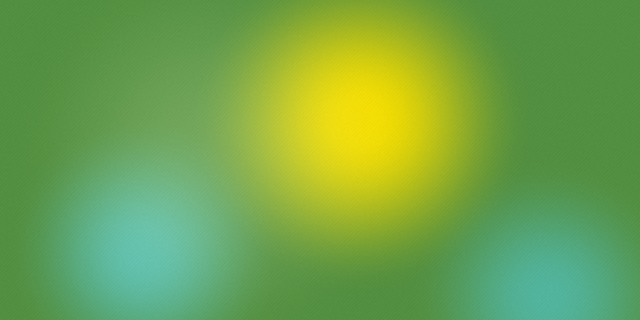
Reproduce this background procedurally as a Shadertoy shader.

```glsl
#define YELLOW_CENTER vec2(1.125, 0.622)
#define YELLOW_RADIUS 0.54
#define LEFT_TEAL_CENTER vec2(0.45, 0.21)
#define RIGHT_TEAL_CENTER vec2(1.71, 0.07)
#define TEAL_RADIUS 0.44
#define SHEEN_CENTER vec2(0.66, 0.52)
#define SHEEN_RADIUS 0.66
#define SHEEN_STRENGTH 0.24
#define HATCH_FREQUENCY 85.0
#define GRAIN_STRENGTH 0.012

const vec3 GREEN = vec3(0.325, 0.560, 0.250);
const vec3 YELLOW = vec3(0.955, 0.865, 0.000);
const vec3 LEFT_TEAL = vec3(0.350, 0.740, 0.675);
const vec3 RIGHT_TEAL = vec3(0.320, 0.705, 0.615);
const vec3 SHEEN = vec3(0.860, 0.960, 0.720);

// Soft disc: one inside the core, zero at the radius
float glow(vec2 p, vec2 center, float core, float radius) {
    return 1.0 - smoothstep(core, radius, length(p - center));
}

vec2 gradientAt(vec2 cell) {
    vec3 h = fract(cell.xyx * vec3(0.1031, 0.1030, 0.0973));
    h += dot(h, h.yzx + 33.33);
    float angle = 6.28318 * fract((h.x + h.y) * h.z);
    return vec2(cos(angle), sin(angle));
}

float gradientNoise(vec2 p) {
    vec2 cell = floor(p);
    vec2 f = p - cell;
    vec2 u = f * f * f * (f * (f * 6.0 - 15.0) + 10.0);
    vec2 e = vec2(1.0, 0.0);
    float a = dot(gradientAt(cell), f);
    float b = dot(gradientAt(cell + e.xy), f - e.xy);
    float c = dot(gradientAt(cell + e.yx), f - e.yx);
    float d = dot(gradientAt(cell + e.xx), f - e.xx);
    return mix(mix(a, b, u.x), mix(c, d, u.x), u.y);
}

// Fine diagonal hatching, broken up by noise
float paperGrain(vec2 p) {
    float wobble = gradientNoise(p * 24.0);
    float hatch = sin(6.28318 * HATCH_FREQUENCY * (p.x - p.y) + 2.0 * wobble);
    return hatch * (0.5 + 0.5 * wobble) + 0.8 * gradientNoise(p * 110.0);
}

void mainImage(out vec4 fragColor, in vec2 fragCoord) {
    // Canvas height is one unit; x is kept centred on a 2:1 layout
    vec2 p = (fragCoord - 0.5 * iResolution.xy) / iResolution.y + vec2(1.0, 0.5);

    // Coloured glows over the green ground
    vec3 color = GREEN;
    color = mix(color, LEFT_TEAL, glow(p, LEFT_TEAL_CENTER, 0.02, TEAL_RADIUS));
    color = mix(color, RIGHT_TEAL, glow(p, RIGHT_TEAL_CENTER, 0.02, TEAL_RADIUS));
    color = mix(color, YELLOW, glow(p, YELLOW_CENTER, 0.04, YELLOW_RADIUS));

    // Pale sheen on the left of the yellow
    color = mix(color, SHEEN, SHEEN_STRENGTH * glow(p, SHEEN_CENTER, 0.0, SHEEN_RADIUS));

    color += GRAIN_STRENGTH * paperGrain(p);
    fragColor = vec4(clamp(color, 0.0, 1.0), 1.0);
}
```
